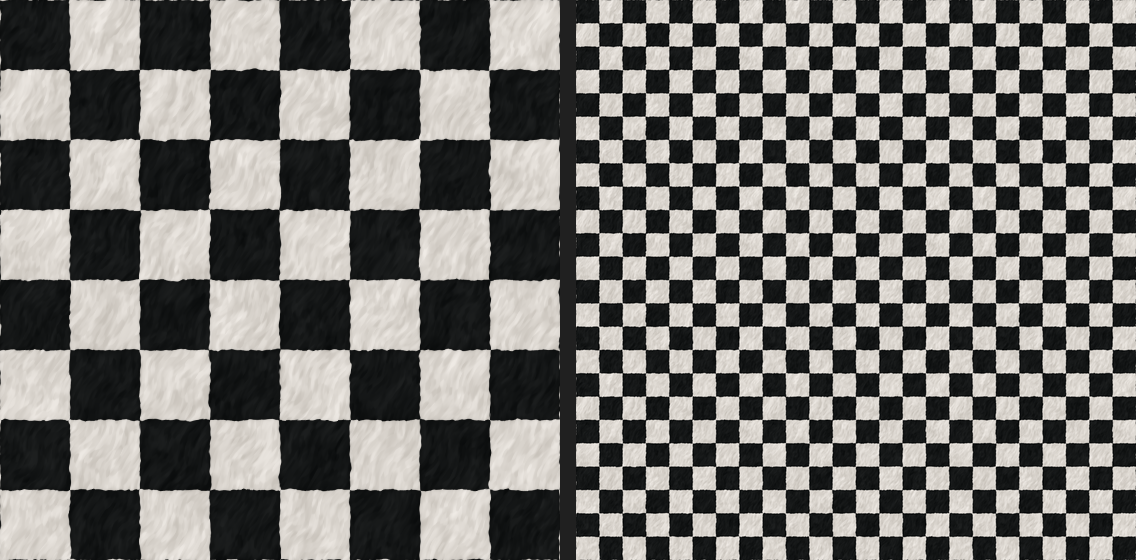
Left, the tile; right, the same tile 3 across and 3 down.
Reproduce this pattern procedurally as a Shadertoy shader.

```glsl
const float TAU = 6.2831853;

vec3 hash3(vec2 p) {
    vec3 q = fract(p.xyx * vec3(.1031, .1030, .0973));
    q += dot(q, q.yxz + 33.33);
    return fract((q.xxy + q.yzz) * q.zyx);
}

// Soft cellular noise on a slanted lattice; whole counts and lean make it wrap
float tufts(vec2 uv, vec2 count, float lean) {
    vec2 p = uv * count - vec2(lean * uv.y, 0.0);
    vec2 base = floor(p);
    float shade = 0.0, total = 0.0;
    for (int j = -1; j <= 1; j++)
    for (int i = -1; i <= 1; i++) {
        vec2 cell = base + vec2(i, j);
        float turns = floor(cell.y / count.y);
        vec2 wrapped = cell + turns * vec2(lean, -count.y);
        wrapped.x = mod(wrapped.x, count.x);
        vec3 rnd = hash3(wrapped + count.yx);
        vec2 d = p - cell - rnd.xy;
        float weight = exp(-6.0 * dot(d, d));
        shade += weight * rnd.z;
        total += weight;
    }
    return shade / total;
}

// Small hand-cut deviation of the square edges, in squares
vec2 edgeWobble(vec2 uv) {
    vec2 t = TAU * uv.yx;
    return 0.007 * sin(t * 11.0 + TAU * uv * vec2(3.0, 5.0) + vec2(0.4, 2.1))
         + 0.005 * sin(t * 23.0 - TAU * uv * vec2(7.0, 2.0) + vec2(1.7, 0.3))
         + 0.003 * sin(t * 59.0 + TAU * uv * vec2(13.0, 9.0));
}

void mainImage(out vec4 fragColor, in vec2 fragCoord) {
    vec2 uv = fragCoord / iResolution.xy;

    // Slanted fibres at three scales, gently combed out of line
    vec2 combed = uv + 0.004 * sin(TAU * (uv.yx * vec2(9.0, 7.0) + uv * vec2(4.0, 5.0)));
    float broad = tufts(combed, vec2(30.0, 14.0), 12.0) - 0.5;
    float strand = tufts(combed, vec2(100.0, 40.0), 40.0) - 0.5;
    float fine = tufts(combed, vec2(190.0, 80.0), 76.0) - 0.5;
    float nap = 0.25 * broad + 0.5 * strand + 0.4 * fine;

    // Signed distance to the nearest edge, positive inside light squares
    vec2 grid = uv * 8.0 + edgeWobble(uv);
    vec2 square = floor(grid);
    vec2 fromCentre = abs(fract(grid) - 0.5);
    float inset = 0.5 - max(fromCentre.x, fromCentre.y);
    float parity = mod(square.x + square.y, 2.0);
    float side = inset * (1.0 - 2.0 * parity) + 0.03 * nap;

    // Felt colours, with a faint shadow along each seam
    vec3 light = vec3(0.857, 0.837, 0.811) + nap * vec3(0.17, 0.175, 0.185);
    light *= 1.0 - 0.07 * exp(-max(side, 0.0) * 45.0);
    vec3 dark = vec3(0.078, 0.086, 0.087) + nap * 0.085;
    dark *= 1.0 - 0.25 * exp(-max(-side, 0.0) * 40.0);

    float blur = max(0.009, 6.0 / min(iResolution.x, iResolution.y));
    vec3 colour = mix(dark, light, smoothstep(-blur, blur, side));
    fragColor = vec4(colour, 1.0);
}
```
